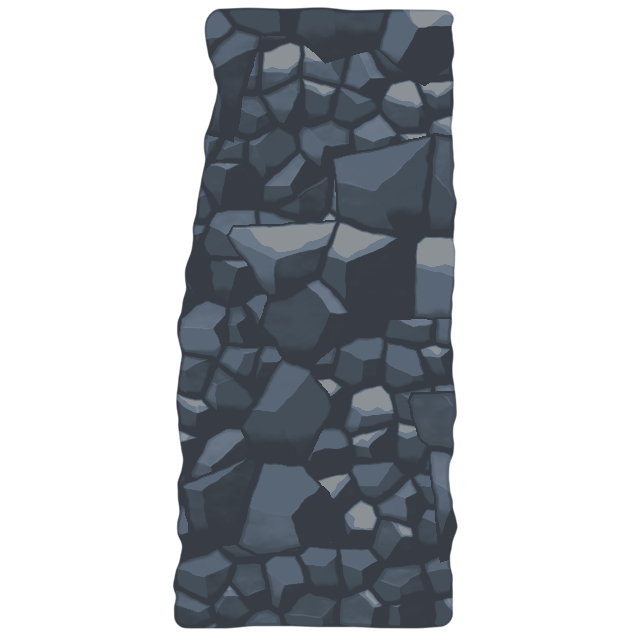
This texture is drawn by a three.js fragment shader. Its source:

```glsl
varying vec2 vUv;

const vec3 PAPER = vec3(1.0);
const vec3 CREVICE = vec3(0.22, 0.24, 0.27);
const vec3 SHADOW = vec3(0.27, 0.31, 0.35);
const vec3 SLATE = vec3(0.35, 0.40, 0.46);
const vec3 BLUE_LIGHT = vec3(0.42, 0.47, 0.53);
const vec3 GREY_CAP = vec3(0.55, 0.57, 0.59);

const float SMALL_SCALE = 15.0;   // stones per canvas width
const float LARGE_SCALE = 7.6;
const float LARGE_SHARE_LOW = 0.12;
const float LARGE_SHARE_HIGH = 0.68;
const float CAP_SHARE = 0.32;
const float GAP = 0.0035;
const float SOFT = 0.0022;
const float WOBBLE = 0.011;
const float JITTER = 0.8;

float hash(vec2 p) {
  return fract(sin(dot(p, vec2(127.1, 311.7))) * 43758.5453);
}

vec2 hash2(vec2 p) {
  return vec2(hash(p), hash(p + 37.3));
}

float noise(vec2 p) {
  vec2 i = floor(p), f = fract(p);
  f = f * f * (3.0 - 2.0 * f);
  return mix(mix(hash(i), hash(i + vec2(1.0, 0.0)), f.x),
             mix(hash(i + vec2(0.0, 1.0)), hash(i + 1.0), f.x), f.y);
}

float fbm(vec2 p) {
  return 0.55 * noise(p) + 0.3 * noise(p * 2.1 + 7.0) + 0.15 * noise(p * 4.3 + 19.0);
}

vec2 site(vec2 cell, float seed) {
  return cell + 0.5 + JITTER * (hash2(cell + seed) - 0.5);
}

vec2 direction(float angle) {
  return vec2(cos(angle), sin(angle));
}

// Three lit planes meeting at a corner: top, left and right
float facetTone(vec2 local, vec2 id, float soft) {
  float turn = 0.9 * (hash(id + 3.1) - 0.5);
  vec2 corner = (hash2(id + 5.7) - 0.5) * vec2(0.5, 0.4);
  vec2 p = local - corner;
  float top = dot(p, direction(1.57 + turn));
  float left = dot(p, direction(3.6 + turn + 0.5 * hash(id + 8.2)));
  float right = dot(p, direction(-0.5 + turn - 0.5 * hash(id + 9.4)));
  float ridge = top - max(left, right);

  float capped = step(hash(id + 11.0), CAP_SHARE);
  float capLine = 0.1 + 0.35 * (noise(local * 5.0 + id) - 0.3);
  float capTone = mix(3.0, 4.1, smoothstep(-soft, soft, ridge - capLine));
  float topTone = mix(1.4 + 1.4 * hash(id + 13.0), capTone, capped);
  float leftTone = 0.7 + 1.3 * hash(id + 17.0);
  float rightTone = hash(id + 19.0);

  float side = mix(leftTone, rightTone, smoothstep(-soft, soft, right - left));
  side -= 0.7 * smoothstep(0.2, 0.5, -local.y);
  float tone = mix(side, topTone, smoothstep(-soft, soft, ridge));
  return tone + 0.35 * (1.0 - smoothstep(0.0, 2.0 * soft, abs(ridge)));
}

// Voronoi stone: x = tone, y = random id, z = height of its centre
vec3 stone(vec2 p, float scale, float seed) {
  vec2 q = p * scale;
  vec2 base = floor(q), nearCell = base;
  float nearest = 9.0;
  for (int y = -1; y <= 1; y++) {
    for (int x = -1; x <= 1; x++) {
      vec2 cell = base + vec2(float(x), float(y));
      vec2 d = site(cell, seed) - q;
      if (dot(d, d) < nearest) {
        nearest = dot(d, d);
        nearCell = cell;
      }
    }
  }
  vec2 center = site(nearCell, seed);
  float edge = 9.0;
  for (int y = -2; y <= 2; y++) {
    for (int x = -2; x <= 2; x++) {
      if (x == 0 && y == 0) continue;
      vec2 other = site(nearCell + vec2(float(x), float(y)), seed);
      edge = min(edge, dot(0.5 * (center + other) - q, normalize(other - center)));
    }
  }
  edge /= scale;
  vec2 id = nearCell + seed;
  float tone = facetTone(q - center, id, SOFT * scale);
  tone -= 0.5 * (1.0 - smoothstep(GAP, 3.0 * GAP, edge));
  tone *= smoothstep(GAP - SOFT, GAP + SOFT, edge);
  return vec3(tone, hash(id + 23.0), center.y / scale);
}

// Signed distance to the ragged column, negative inside
float columnDistance(vec2 p) {
  float left = 0.272 + 0.055 * smoothstep(0.35, 0.9, p.y);
  left += 0.03 * (fbm(vec2(p.y * 14.0, 2.0)) - 0.4);
  float right = 0.707 + 0.018 * (fbm(vec2(p.y * 16.0, 41.0)) - 0.5);
  float bottom = 0.017 + 0.005 * noise(vec2(p.x * 20.0, 5.0));
  float top = 0.989 - 0.006 * noise(vec2(p.x * 18.0, 9.0));
  vec2 d = max(vec2(left, bottom) - p, p - vec2(right, top)) + 0.018;
  return length(max(d, 0.0)) + min(max(d.x, d.y), 0.0) - 0.018;
}

// Flat painted steps from crevice to cap
vec3 palette(float tone) {
  vec3 c = mix(CREVICE, SHADOW, smoothstep(0.2, 0.8, tone));
  c = mix(c, SLATE, smoothstep(1.2, 1.8, tone));
  c = mix(c, BLUE_LIGHT, smoothstep(2.2, 2.8, tone));
  return mix(c, GREY_CAP, smoothstep(3.2, 3.8, tone));
}

void main() {
  vec2 p = vUv;
  vec2 warp = vec2(fbm(p * 26.0), fbm(p * 26.0 + 53.0)) - 0.5;
  vec2 q = p + WOBBLE * warp;

  // Large stones lie over the rubble, mostly in the upper part
  vec3 small = stone(q, SMALL_SCALE, 4.0);
  vec3 large = stone(q, LARGE_SCALE, 71.0);
  float share = mix(LARGE_SHARE_LOW, LARGE_SHARE_HIGH, smoothstep(0.25, 0.4, large.z));
  float tone = mix(small.x, large.x, step(large.y, share));

  // Brush grain, darker base and outer rim
  tone += 0.4 * (fbm(p * vec2(45.0, 70.0)) - 0.5);
  tone -= 0.2 * (1.0 - smoothstep(0.1, 0.4, p.y));
  float d = columnDistance(p);
  tone -= 0.8 * smoothstep(-0.007, 0.0, d);

  vec3 color = mix(palette(tone), PAPER, smoothstep(-0.0015, 0.0015, d));
  gl_FragColor = vec4(color, 1.0);
}
```
